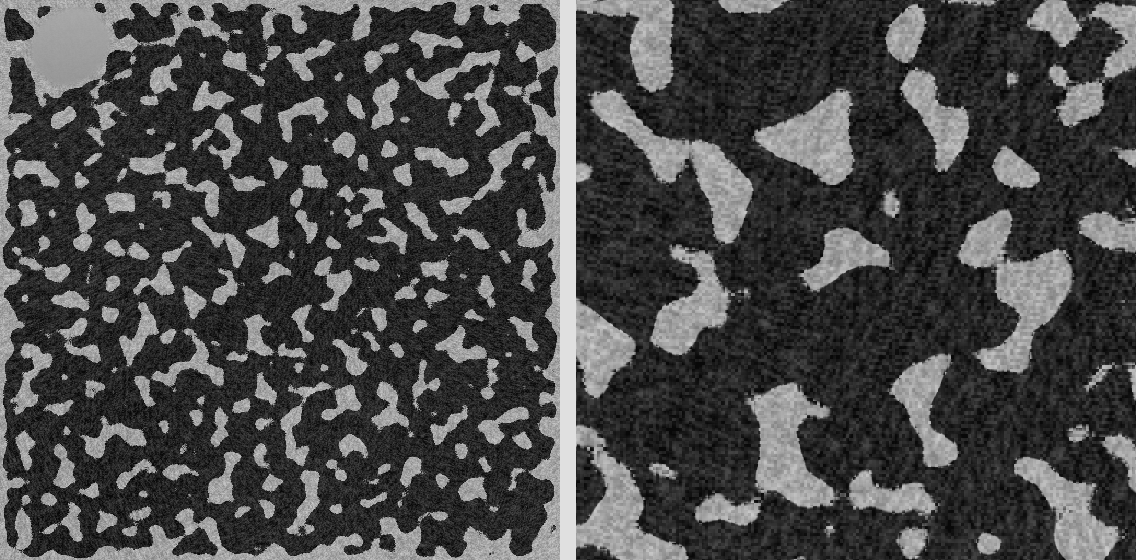
Left: the whole. Right: its middle third, enlarged.
Give the GLSL for this texture, as a three.js fragment shader.

```glsl
varying vec2 vUv;

#define BLOB_SCALE 26.0
#define BLOB_LEVEL 0.178
#define EDGE_SOFTNESS 0.03
#define EDGE_JITTER 0.05
#define FRAME_FALLOFF 0.008
#define DISC_CENTER vec2(0.126, 0.917)
#define DISC_RADIUS 0.071
#define GRAIN_CELLS 512.0
#define GRAIN_AMOUNT 0.145
#define STREAK_AMOUNT 0.16
#define DARK_TONE 0.147
#define LIGHT_TONE 0.643

const float PI = 3.14159;

float hash(vec2 p) {
  return fract(sin(dot(p, vec2(127.1, 311.7))) * 43758.55);
}

mat2 rotation(float angle) {
  float c = cos(angle), s = sin(angle);
  return mat2(c, s, -s, c);
}

float valueNoise(vec2 p) {
  vec2 cell = floor(p), f = fract(p);
  vec2 u = f * f * (3.0 - 2.0 * f);
  float low = mix(hash(cell), hash(cell + vec2(1.0, 0.0)), u.x);
  float high = mix(hash(cell + vec2(0.0, 1.0)), hash(cell + 1.0), u.x);
  return mix(low, high, u.y);
}

// Slope of one lattice corner, evaluated at offset f from the cell origin
float cornerSlope(vec2 cell, vec2 f, vec2 corner) {
  float angle = 2.0 * PI * hash(cell + corner);
  return dot(vec2(cos(angle), sin(angle)), f - corner);
}

float gradientNoise(vec2 p) {
  vec2 cell = floor(p), f = fract(p);
  vec2 u = f * f * (3.0 - 2.0 * f);
  float low = mix(cornerSlope(cell, f, vec2(0.0)),
                  cornerSlope(cell, f, vec2(1.0, 0.0)), u.x);
  float high = mix(cornerSlope(cell, f, vec2(0.0, 1.0)),
                   cornerSlope(cell, f, vec2(1.0)), u.x);
  return mix(low, high, u.y);
}

// Fine hatching whose dominant direction changes from region to region
float streaks(vec2 p) {
  float sum = 0.0, power = 0.0;
  for (int i = 0; i < 4; i++) {
    float k = float(i);
    float region = valueNoise(p * 5.0 + 17.0 * k);
    float weight = 0.05 + region * region * region;
    vec2 along = rotation(0.4 + k * PI / 4.0) * p;
    sum += weight * (valueNoise(along * vec2(120.0, 380.0) + 31.0 * k) - 0.5);
    power += weight * weight;
  }
  return sum / sqrt(power);
}

// Signed distance to the tilted, slightly uneven disc
float discDistance(vec2 p) {
  vec2 q = rotation(-0.7) * (p - DISC_CENTER);
  float wobble = 0.008 * gradientNoise(p * 22.0 + 5.0);
  return length(q * vec2(0.92, 1.06)) - DISC_RADIUS + wobble;
}

void main() {
  vec2 p = vUv;
  float grain = hash(floor(p * GRAIN_CELLS)) - 0.5;

  // Blobs from two rotated octaves
  float field = gradientNoise(rotation(0.35) * p * BLOB_SCALE + 40.0);
  field += 0.5 * gradientNoise(rotation(1.1) * p * BLOB_SCALE * 1.75 + 90.0);
  field += EDGE_JITTER * grain;

  // Ragged frame and disc grow out of the same field
  vec2 border = min(p, 1.0 - p);
  field += 1.2 * exp(-min(border.x, border.y) / FRAME_FALLOFF);
  float disc = discDistance(p);
  field += 1.2 * (1.0 - smoothstep(-0.015, 0.015, disc));
  float light = smoothstep(-EDGE_SOFTNESS, EDGE_SOFTNESS, field - BLOB_LEVEL);

  // Surface texture, fading out inside the smooth disc
  float texture = GRAIN_AMOUNT * grain + STREAK_AMOUNT * streaks(p);
  texture += 0.03 * (valueNoise(p * 4.0 + 8.0) - 0.5);
  float smoothArea = 1.0 - smoothstep(-0.012, 0.008, disc);
  float sheen = 0.5 * (p.y - DISC_CENTER.y) - 0.02;
  float surface = mix(texture, sheen + 0.1 * texture, smoothArea);

  float tone = mix(DARK_TONE, LIGHT_TONE, light) + surface;
  gl_FragColor = vec4(vec3(clamp(tone, 0.03, 1.0)), 1.0);
}
```
